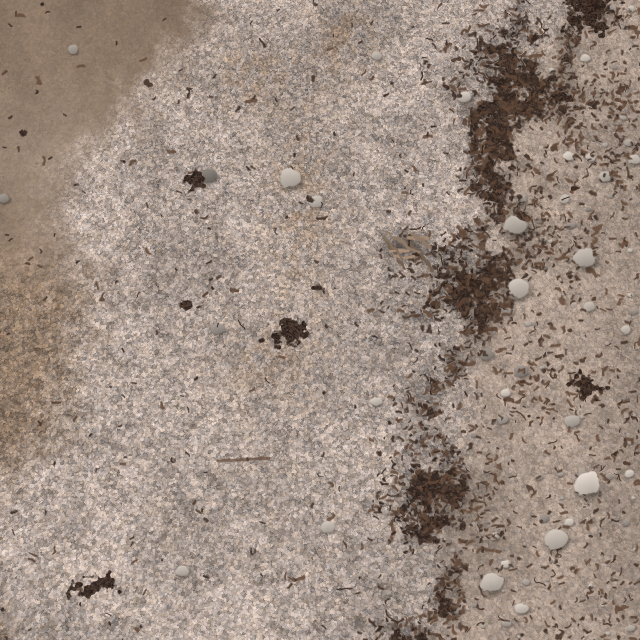
A Shadertoy shader for this texture:

```glsl
// Shell-strewn beach from above: brown sand at left, pale grit in the middle,
// a ragged band of dark weed, then sand with pebbles and litter at right.
// Regions are soft masks; grit, flakes and pebbles are jittered cells.
#define PALE vec3(.685, .627, .59)
#define SAND vec3(.66, .588, .535)
#define BROWN vec3(.545, .462, .39)
#define WEED vec3(.14, .1, .085)
#define LITTER vec3(.39, .29, .225)
#define STONE vec3(.76, .72, .68)
#define GRIT_SCALE 140.
#define GRIT_CONTRAST .56
#define WEED_COVER .95
#define PEBBLE_COVER .3

vec3 hash3(vec2 q) {
  vec3 r = fract(q.xyx * vec3(.1031, .103, .0973));
  r += dot(r, r.yxz + 33.33);
  return fract((r.xxy + r.yzz) * r.zyx);
}
float noise(vec2 q) {
  vec2 i = floor(q), f = fract(q), e = vec2(0, 1);
  f *= f * (3. - 2. * f);
  return mix(mix(hash3(i).x, hash3(i + e.yx).x, f.x),
             mix(hash3(i + e).x, hash3(i + e.yy).x, f.x), f.y);
}
float fbm(vec2 q) {
  return .53 * noise(q) + .27 * noise(q * 2.1 + 17.3) + .13 * noise(q * 4.4 + 53.);
}
float bump(float x) { return exp(-x * x); }
float blob(vec2 p, vec2 c, vec2 r) { return bump(length((p - c) / r)); }
vec2 neighbour(int k) { return vec2(k % 3 - 1, k / 3 - 1); }

// Borders between the regions, as x for a given height
float weedLine(float y) {
  return .645 + .15 * y + .09 * smoothstep(.85, 1., y) + .012 * sin(y * 24.);
}
float sandLine(float y) {
  return .19 * smoothstep(.1, .45, y) - .05 - .05 * bump((y - .7) / .08) + .16 * smoothstep(.7, 1., y);
}
float rightSide(vec2 p) { return smoothstep(-.02, .07, p.x - weedLine(p.y)); }
float weedDensity(vec2 p) {
  float clusters = smoothstep(.36, .62, fbm(p * 13. + 4.));
  float band = bump((p.x - weedLine(p.y)) / (.055 + .035 * p.y));
  return WEED_COVER * band * clusters + .25 * rightSide(p) * mix(.5, 1.3, p.y) * (.4 + clusters) + .015;
}

// Curved flakes: x is coverage, y is tone
vec2 flakes(vec2 q, float soft, float scale, float thin) {
  vec2 res = vec2(0);
  for (int k = 0; k < 9; k++) {
    vec2 id = floor(q) + neighbour(k);
    vec3 h = hash3(id + scale), g = hash3(id + scale + 71.);
    vec2 c = id + .1 + .8 * h.xy;
    if (h.z > weedDensity(c / scale)) continue;
    float a = 6.283 * g.x, halfLength = .1 + .32 * g.z;
    vec2 d = mat2(cos(a), -sin(a), sin(a), cos(a)) * (q - c);
    d.y += (g.y - .5) * d.x * d.x;
    d.x -= clamp(d.x, -halfLength, halfLength);
    float m = 1. - smoothstep(-soft, soft, length(d) - thin * (.5 + g.y));
    if (m > res.x) res = vec2(m, g.z * g.y);
  }
  return res;
}

// Cell grit: x is brightness of the nearest grain, y its warmth
vec2 grit(vec2 q) {
  vec2 tone = vec2(0);
  float best = 9.;
  for (int k = 0; k < 9; k++) {
    vec2 id = floor(q) + neighbour(k);
    vec3 h = hash3(id);
    vec2 d = q - id - h.xy;
    float r = dot(d, d);
    if (r < best) { best = r; tone = h.zx; }
  }
  return tone - vec2(.45 * best, 0);
}

// Lit stone with a contact shadow
void pebble(inout vec3 col, vec2 d, float r, vec3 tint) {
  float soft = 1.2 / iResolution.y;
  col *= .62 + .38 * smoothstep(-.5, .5, length(d / r + vec2(-.15, .35)) - 1.);
  vec3 lit = tint * (.96 + .13 * clamp((d.y - .3 * d.x) / r, -1., 1.));
  col = mix(lit, col, smoothstep(-soft, soft, length(d) - r));
}
float stroke(vec2 p, vec2 c, vec2 dir) {
  vec2 d = p - c;
  d -= dir * clamp(dot(d, dir) / dot(dir, dir), -1., 1.);
  return 1. - smoothstep(.001, .002 + 1. / iResolution.y, length(d));
}

void mainImage(out vec4 fragColor, in vec2 fragCoord) {
  vec2 p = fragCoord / iResolution.xy;
  float broad = fbm(p * 7.), rough = fbm(p * 65.), jag = noise(p * 160.) - .5;

  // Ground regions
  float right = rightSide(p);
  float left = 1. - smoothstep(-.07, .09, p.x - sandLine(p.y) + (broad - .45) * .2 + (rough - .46) * .1);
  float smoothSand = left * smoothstep(.5, .65, p.y);
  float stain = blob(p, vec2(.47, .68), vec2(.05, .18)) + blob(p, vec2(.39, .88), vec2(.07, .05))
    + blob(p, vec2(.54, .94), vec2(.05, .06)) + .7 * blob(p, vec2(.42, .43), vec2(.1, .06));
  vec3 col = mix(PALE, SAND, right * .85);
  col = mix(col, BROWN, min(left * .9 + stain * smoothstep(.3, .65, rough) * .75, 1.));
  col += .08 * left * blob(p, vec2(.09, .75), vec2(.12, .1));
  col *= .86 + .3 * broad;

  // Grit, finer with distance up the canvas
  vec2 ground = vec2((p.x - .5) * (1. + .4 * p.y), p.y * (1. + .25 * p.y)) * GRIT_SCALE;
  vec2 g = grit(ground + 300.), fine = grit(ground * 1.9 + 700.);
  float strength = GRIT_CONTRAST * (1. - .75 * smoothSand) * (1. - .4 * right);
  col *= 1. + strength * (.5 * g.x + .5 * fine.x + .6 * rough - .7);
  col += (g.y - .5) * strength * vec3(.05, .01, -.04);

  // Scattered pebbles
  for (int k = 0; k < 9; k++) {
    vec2 id = floor(p * 30.) + neighbour(k);
    vec3 h = hash3(id + 211.), s = hash3(id + 389.);
    vec2 c = (id + .15 + .7 * h.xy) / 30.;
    if (h.z < .025 + PEBBLE_COVER * rightSide(c))
      pebble(col, (p - c) * vec2(.8 + .3 * s.x, 1.25) + jag * .003, .003 + .008 * s.y * s.y, STONE * (.75 + .35 * s.z));
  }

  // Matted weed, then loose flakes in three sizes
  float density = weedDensity(p);
  vec3 dark = mix(WEED, LITTER, .6 * fine.x);
  col *= 1. - .16 * smoothstep(.1, .7, density);
  col = mix(col, dark, .85 * smoothstep(.65, 1., density + (rough - .46) * 1.6 + jag * .5));
  for (float n = 0.; n < 3.; n++) {
    float scale = 46. + 31. * n;
    vec2 q = p * scale + vec2(jag, rough - .46) * .5;
    vec2 f = flakes(q, scale / iResolution.y, scale, .1 + .04 * n);
    col = mix(col, mix(WEED, LITTER, min(1., f.y * 1.7 + .25 * right)), f.x * .85);
  }

  // Larger stones: centre, radius, brightness
  vec4 stones[8] = vec4[](vec4(.455, .724, .017, 1), vec4(.326, .726, .011, .66),
    vec4(.92, .245, .02, 1.1), vec4(.868, .157, .017, 1), vec4(.769, .09, .017, 1),
    vec4(.81, .55, .017, 1), vec4(.914, .597, .017, .95), vec4(.805, .648, .017, .93));
  for (int i = 0; i < 8; i++) {
    vec4 s = stones[i];
    pebble(col, (p - s.xy) * vec2(1, 1.15) + (rough - .46) * .012, s.z, STONE * s.w);
  }

  // Ragged dark clumps: centre and radius
  vec3 clumps[8] = vec3[](vec3(.145, .08, .023), vec3(.45, .478, .02), vec3(.505, .55, .012),
    vec3(.29, .523, .011), vec3(.3, .712, .017), vec3(.875, .848, .012),
    vec3(.92, .395, .02), vec3(.92, .99, .04));
  for (int i = 0; i < 8; i++) {
    vec3 c = clumps[i];
    float d = length((p - c.xy) * vec2(.9, 1.2)) / c.z + (rough - .46) * 3. + jag;
    col = mix(col, dark, .9 - .9 * smoothstep(.7, 1.1, d));
  }

  // Nest of dry stalks and a loose twig
  vec2 nest = vec2(.635, .615);
  col *= 1. - .5 * blob(p, nest, vec2(.03, .02));
  for (int i = 0; i < 9; i++) {
    vec3 h = hash3(vec2(i, 53)) - .5;
    vec2 c = nest + h.xy * vec2(.05, .035), dir = vec2(.016, .03 * h.z - .01);
    col = mix(col, BROWN * (1. + .5 * h.z), stroke(p + rough * .01 - .005, c, dir));
  }
  col = mix(col, LITTER, .7 * stroke(p + jag * .002, vec2(.38, .282), vec2(.04, .002)));
  fragColor = vec4(clamp(col, 0., 1.), 1);
}
```
